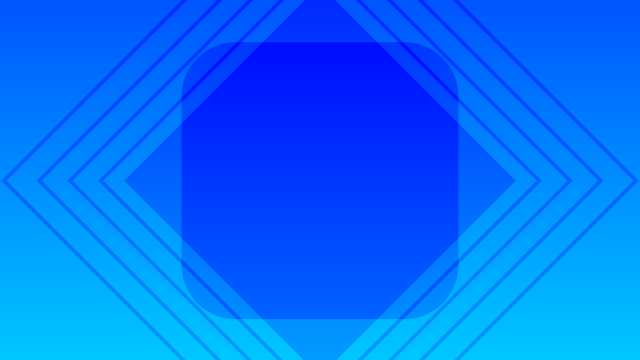
Give the GLSL for this background, as a WebGL 1 fragment shader.

```glsl
precision highp float;
// Blue vertical gradient behind a filled diamond, four nested diamond outlines
// and a translucent rounded square. Each layer is a distance function whose
// coverage lowers the green channel, so overlaps grow deeper blue.

uniform vec2 u_resolution;

// Lengths are fractions of the canvas height.
const vec3 SKY_TOP = vec3(0.0, 0.33, 1.0);
const vec3 SKY_BOTTOM = vec3(0.0, 0.78, 1.0);
const float CENTER_Y = 0.498;

const float DIAMOND_RADIUS = 0.544;
const float FIRST_RING = 0.609;
const float RING_STEP = 0.0856;
const float LAST_RING_GAP = 0.0125;   // extra space before the outermost ring
const float RING_HALF_WIDTH = 0.0072;
const int RING_COUNT = 4;

const float SQUARE_HALF = 0.3845;
const float SQUARE_CORNER = 0.15;

const float DIAMOND_SHADE = 0.17;
const float RING_SHADE = 0.17;
const float SQUARE_SHADE = 0.17;

float roundedSquare(vec2 p, float halfSize, float corner) {
  vec2 q = abs(p) - halfSize + corner;
  return length(max(q, 0.0)) + min(max(q.x, q.y), 0.0) - corner;
}

// Anti-aliased coverage of the region where the distance is negative.
float coverage(float dist, float pixel) {
  return clamp(0.5 - dist / pixel, 0.0, 1.0);
}

void main() {
  float pixel = 1.0 / u_resolution.y;
  vec2 p = (gl_FragCoord.xy - vec2(0.5 * u_resolution.x, 0.0)) * pixel;
  vec3 color = mix(SKY_BOTTOM, SKY_TOP, p.y);
  p.y -= CENTER_Y;

  // Diamonds use Manhattan distance, which needs a wider edge.
  float manhattan = abs(p.x) + abs(p.y);
  float diagonalPixel = 1.4142 * pixel;
  float shade = DIAMOND_SHADE * coverage(manhattan - DIAMOND_RADIUS, diagonalPixel);

  // Nested outlines
  for (int i = 0; i < RING_COUNT; i++) {
    float radius = FIRST_RING + RING_STEP * float(i);
    if (i == RING_COUNT - 1) radius += LAST_RING_GAP;
    float ring = abs(manhattan - radius) - RING_HALF_WIDTH;
    shade += RING_SHADE * coverage(ring, diagonalPixel);
  }

  // Rounded square
  shade += SQUARE_SHADE * coverage(roundedSquare(p, SQUARE_HALF, SQUARE_CORNER), pixel);

  color.g = max(color.g - shade, 0.0);
  gl_FragColor = vec4(color, 1.0);
}
```
